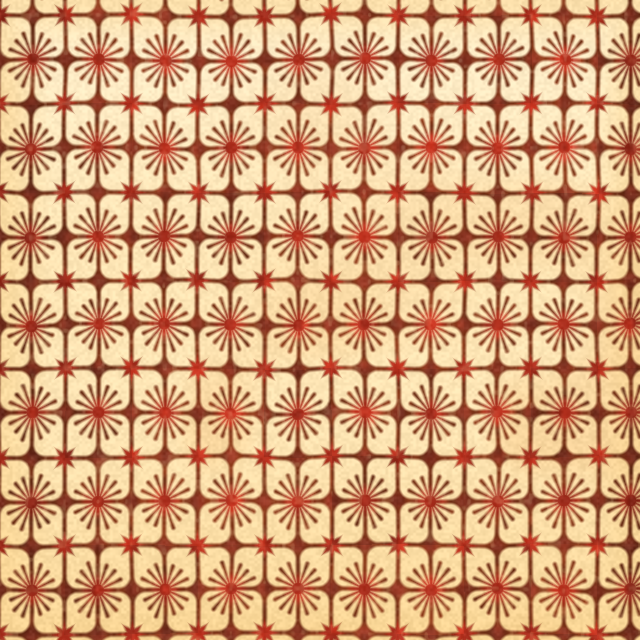
Reproduce this pattern procedurally as a WebGL 1 fragment shader.

```glsl
precision highp float;
uniform vec2 u_resolution;

// Layout: lengths below are measured in repeat widths
const vec2 REPEATS = vec2(9.61, 7.24);
const vec2 ORIGIN = vec2(0.0495, 0.907);
const float LINE_HALF = 0.030;
const float DIAMOND_RADIUS = 0.17;
const float CORNER_RADIUS = 0.06;
const float STAR_RADIUS = 0.19;
const float STAR_WIDTH = 0.075;
const float RAY_LENGTH = 0.355;
const float RAY_HALF = 0.017;
const float RAY_STRETCH = 1.15;
const float HUB_RADIUS = 0.105;
const float SOFTNESS = 0.030;
const float WOBBLE = 0.022;
const float GRAIN = 0.07;
const float PI = 3.14159265;

const vec3 CREAM = vec3(0.995, 0.90, 0.71);
const vec3 PALE = vec3(1.0, 0.94, 0.81);
const vec3 AGED = vec3(0.97, 0.82, 0.55);
const vec3 STAIN = vec3(0.93, 0.70, 0.42);
const vec3 BROWN = vec3(0.49, 0.21, 0.10);
const vec3 MAROON = vec3(0.54, 0.21, 0.14);
const vec3 RED = vec3(0.69, 0.19, 0.12);

float hash(vec2 p) {
  return fract(sin(dot(p, vec2(127.1, 311.7))) * 43758.5453);
}

float noise(vec2 p) {
  vec2 i = floor(p), f = fract(p);
  f = f * f * (3.0 - 2.0 * f);
  return mix(mix(hash(i), hash(i + vec2(1.0, 0.0)), f.x),
             mix(hash(i + vec2(0.0, 1.0)), hash(i + vec2(1.0)), f.x), f.y);
}

float roundedBox(vec2 p, vec2 size, float radius) {
  vec2 b = abs(p) - size + radius;
  return length(max(b, 0.0)) + min(max(b.x, b.y), 0.0) - radius;
}

// Eight tapered points around the origin
float starShape(vec2 p) {
  float angle = atan(p.y, p.x + 1e-5);
  angle = abs(mod(angle + PI / 8.0, PI / 4.0) - PI / 8.0);
  vec2 s = length(p) * vec2(cos(angle), sin(angle));
  return s.y - STAR_WIDTH * (1.0 - s.x / STAR_RADIUS);
}

// One quadrant of a sunburst; rays swell towards their tips
float burstShape(vec2 q, vec2 seed) {
  float d = length(q) - HUB_RADIUS;
  for (int i = 0; i < 5; i++) {
    float n = float(i);
    float angle = n * PI / 8.0;
    float reach = RAY_LENGTH * (0.93 + 0.14 * hash(seed + n * 3.7));
    vec2 tip = reach * vec2(cos(angle), RAY_STRETCH * sin(angle));
    float t = clamp(dot(q, tip) / dot(tip, tip), 0.0, 1.0);
    float halfWidth = RAY_HALF + 0.010 * smoothstep(0.65, 1.0, t);
    d = min(d, length(q - tip * t) - halfWidth);
  }
  return d;
}

float cover(float d, float soft) {
  return 1.0 - smoothstep(-soft, soft, d);
}

void main() {
  vec2 uv = gl_FragCoord.xy / u_resolution;
  float soft = max(SOFTNESS, REPEATS.x / u_resolution.x);

  // Uneven hand-printed grid
  vec2 p = (uv - ORIGIN) * REPEATS;
  p += WOBBLE * (vec2(noise(p * 1.3), noise(p * 1.3 + 40.0)) - 0.5) * 2.0;
  vec2 id = floor(p + 0.5);
  vec2 local = (p - id) * vec2(1.0, REPEATS.x / REPEATS.y);
  vec2 halfCell = 0.5 * vec2(1.0, REPEATS.x / REPEATS.y);
  vec2 q = abs(local);

  // Cream panels leave lines, with diamonds at alternate crossings
  vec2 v = q - 0.5 * halfCell;
  float radius = v.x * v.y < 0.0 ? DIAMOND_RADIUS : CORNER_RADIUS;
  float grid = 1.0 - cover(roundedBox(v, 0.5 * halfCell - LINE_HALF, radius), soft);
  float star = cover(starShape(halfCell - q), soft);
  float burst = cover(burstShape(q, id * 5.3 + sign(local)), soft);
  float ink = max(grid, max(star, burst));

  // Ink colour: red hubs and stars, brown lines and ray tips
  float diamond = min(length(q - vec2(halfCell.x, 0.0)), length(q - vec2(0.0, halfCell.y)));
  vec3 inkColor = mix(BROWN, MAROON, 1.0 - smoothstep(0.04, 0.16, diamond));
  float red = max(star, 1.0 - smoothstep(0.12, 0.31, length(q)));
  inkColor = mix(inkColor, RED, red);
  inkColor *= 0.92 + 0.16 * hash(id + 17.0);
  inkColor *= 0.85 + 0.30 * noise(p * 9.0);
  float sides = max(1.0 - smoothstep(0.0, 0.22, uv.x), smoothstep(0.93, 1.0, uv.x));
  inkColor *= 1.0 - 0.16 * sides;

  // Paper: pale at the top, yellowed and stained lower down
  vec3 paper = mix(CREAM, PALE, 0.8 * smoothstep(0.55, 1.0, uv.y));
  paper = mix(paper, AGED, 0.6 * (1.0 - smoothstep(0.0, 0.4, uv.y)));
  float blotch = smoothstep(0.55, 0.9, noise(uv * 6.0 + 3.0)) * (1.0 - 0.7 * uv.y);
  paper = mix(paper, STAIN, 0.35 * blotch);
  vec2 edge = min(uv, 1.0 - uv);
  paper = mix(paper, AGED, 0.5 * (1.0 - smoothstep(0.0, 0.09, min(edge.x, edge.y))));

  // Slightly worn ink and overall grain
  ink *= 1.0 - 0.16 * smoothstep(0.6, 0.95, noise(p * 14.0 + 9.0));
  vec3 color = mix(paper, inkColor, ink);
  color += GRAIN * (noise(uv * 230.0) - 0.5);
  gl_FragColor = vec4(clamp(color, 0.0, 1.0), 1.0);
}
```
